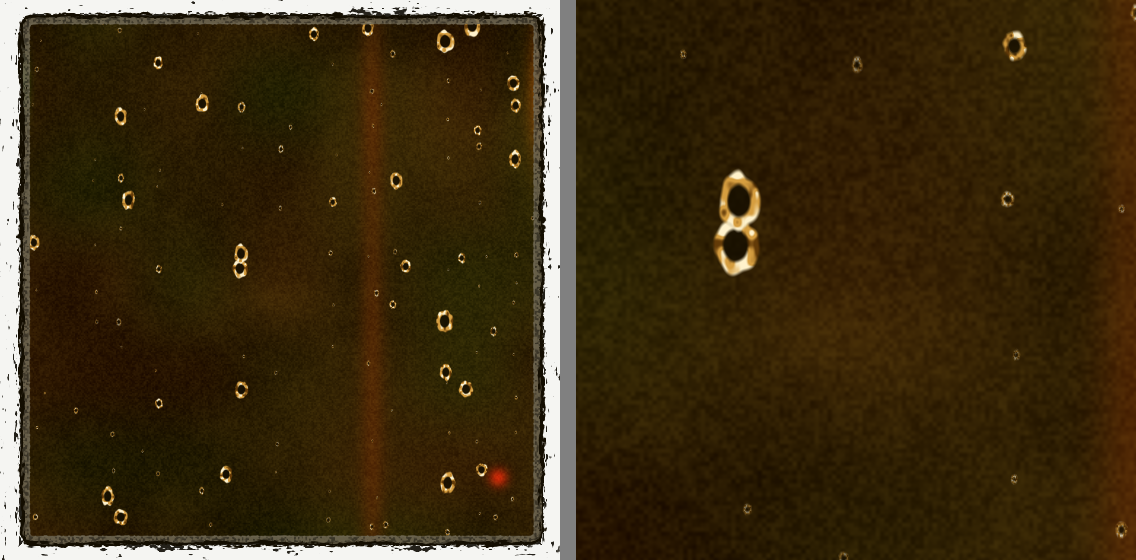
Left: the whole. Right: its middle third, enlarged.
A WebGL 2 fragment shader for this texture:

```glsl
#version 300 es
precision highp float;
// Golden water drops on a dark, blurred olive and brown pane, in a worn white frame.
// Drops are noisy elliptical rings scattered along loose columns; the frame is
// a rounded box distance broken up by noise stretched along each side.

uniform vec2 u_resolution;
out vec4 fragColor;

const vec3 DARK = vec3(0.125, 0.085, 0.0);
const vec3 OLIVE = vec3(0.225, 0.165, 0.02);
const vec3 BROWN = vec3(0.39, 0.23, 0.03);
const vec3 GOLD = vec3(0.84, 0.62, 0.25);
const vec3 GLINT = vec3(1.0, 0.95, 0.8);
const vec3 RIM = vec3(0.44, 0.41, 0.33);
const vec3 PAPER = vec3(0.96, 0.96, 0.95);
const int COLUMNS = 13;
const int ROWS = 13;

float hash(vec2 p) {
  vec3 q = fract(vec3(p.xyx) * 0.1031);
  q += dot(q, q.yzx + 33.33);
  return fract((q.x + q.y) * q.z);
}

float noise(vec2 p) {
  vec2 i = floor(p), f = fract(p);
  f = f * f * (3.0 - 2.0 * f);
  return mix(mix(hash(i), hash(i + vec2(1, 0)), f.x),
             mix(hash(i + vec2(0, 1)), hash(i + vec2(1, 1)), f.x), f.y);
}

float fbm(vec2 p) {
  float sum = 0.0, amp = 0.5;
  for (int i = 0; i < 4; i++) {
    sum += amp * noise(p);
    p = p * 2.03 + 17.0;
    amp *= 0.5;
  }
  return sum / 0.9375;
}

float glow(vec2 p, vec2 centre, vec2 size) {
  vec2 q = (p - centre) / size;
  return exp(-dot(q, q));
}

float roundBox(vec2 p, vec2 halfSize, float radius) {
  vec2 q = abs(p) - halfSize + radius;
  return length(max(q, 0.0)) + min(max(q.x, q.y), 0.0) - radius;
}

// Out-of-focus pane: cloudy tones, warm vertical streak, coloured lights, grain
vec3 pane(vec2 p) {
  float cloud = fbm(p * vec2(4.5, 4.0) + 5.0);
  float tone = smoothstep(0.3, 0.75, cloud) * 0.75;
  tone += 0.4 * glow(p, vec2(0.82, 0.76), vec2(0.09, 0.13));
  tone += 0.4 * glow(p, vec2(0.54, 0.46), vec2(0.13, 0.035));
  tone += 0.3 * glow(p, vec2(0.4, 0.8), vec2(0.3, 0.2));
  vec3 col = mix(DARK, OLIVE, tone);
  float hue = noise(p * 6.0 + 40.0) - 0.5;
  col += vec3(0.05, -0.035, 0.0) * hue;
  float streak = glow(p, vec2(0.665, p.y), vec2(0.022, 1.0));
  col = mix(col, BROWN * vec3(0.95, 0.75, 0.7), streak * (0.35 + 0.5 * noise(vec2(3.0, p.y * 5.0))));
  col += vec3(0.4, 0.13, 0.0) * glow(p, vec2(0.97, 0.84), vec2(0.025, 0.13));
  col += vec3(0.6, 0.05, 0.02) * glow(p, vec2(0.89, 0.147), vec2(0.016));
  col += vec3(0.0, 0.16, 0.02) * glow(p, vec2(0.04, 0.85), vec2(0.013, 0.06));
  float grain = noise(p * 384.0) + 0.5 * noise(p * 190.0 + 9.0) - 0.75;
  return col + vec3(0.07, 0.06, 0.02) * grain;
}

// One drop: dark heart, gold ring, pale glints
vec3 drop(vec3 col, vec2 offset, float radius, float stretch, float seed, float soft) {
  vec2 q = offset / vec2(radius, radius * stretch);
  float dist = length(q);
  vec2 dir = q / max(dist, 0.001);
  float wobble = noise(dir * 2.0 + seed * 91.0) - 0.5;
  float edge = abs(dist - 0.74 - 0.16 * wobble) * radius;
  float width = radius * (0.2 + 0.12 * wobble);
  float ring = 1.0 - smoothstep(width - soft, width + soft, edge);
  float heart = 1.0 - smoothstep(0.6, 1.0, dist);
  float shine = noise(q * 3.2 + seed * 57.0) + 0.3 * abs(dir.y) - 0.1;
  vec3 lit = mix(BROWN, GOLD, smoothstep(0.15, 0.55, shine));
  lit = mix(lit, GLINT, smoothstep(0.65, 0.9, shine));
  col = mix(col, DARK * 0.6, 0.75 * heart);
  float strength = mix(0.45 + 0.5 * seed, 1.0, smoothstep(0.003, 0.008, radius));
  return mix(col, lit, ring * strength);
}

vec3 drops(vec3 col, vec2 p, float soft) {
  for (int i = 0; i < COLUMNS; i++) {
    float columnX = (float(i) + 0.2 + 0.6 * hash(vec2(i, 71))) / float(COLUMNS);
    for (int j = 0; j < ROWS; j++) {
      vec2 id = vec2(i, j) + 3.0;
      if (hash(id + 150.0) > mix(0.5, 1.0, columnX)) continue;
      float spread = hash(id + 210.0) < 0.35 ? 0.07 : 0.01;
      float x = 0.045 + 0.92 * columnX + spread * (hash(id + 20.0) - 0.5);
      float y = 0.035 + 0.93 * (float(j) + hash(id + 47.0)) / float(ROWS);
      float radius = mix(0.0015, 0.0175, pow(hash(id + 83.0), 3.5));
      vec2 offset = p - vec2(x, y);
      if (length(offset) > radius * 1.8 + 0.005) continue;
      col = drop(col, offset, radius, 1.15 + 0.35 * hash(id + 111.0), hash(id + 130.0), soft);
    }
  }
  return col;
}

// Worn frame: mottled grey rim, ragged black edge, scratched paper
vec3 frame(vec3 col, vec2 p, float soft) {
  vec2 c = p - vec2(0.503, 0.5), halfSize = vec2(0.465, 0.472);
  float dist = roundBox(c, halfSize, 0.022);
  vec2 over = abs(c) - halfSize;
  vec2 along = over.x > over.y ? p.yx : p.xy + 7.0;
  float scratch = 0.6 * noise(along * vec2(38.0, 210.0)) + 0.4 * noise(along * vec2(130.0, 340.0));
  float speck = noise(p * 300.0);
  float rim = smoothstep(-0.015 - soft, -0.015 + soft, dist + 0.003 * (speck - 0.5));
  float line = 1.0 - smoothstep(0.0, 0.0025, abs(dist + 0.014));
  col = mix(col, RIM * mix(0.55, 1.0, smoothstep(0.2, 0.65, speck)), rim * 0.85);
  col = mix(col, RIM, line * 0.5);
  float ragged = dist + 0.012 * (scratch - 0.5) + 0.003 * (speck - 0.5);
  col = mix(col, DARK * 0.6, smoothstep(-0.004 - soft, -0.004 + soft, ragged));
  float paper = smoothstep(0.003 - soft, 0.003 + soft, ragged);
  float wear = mix(0.62, 0.8, smoothstep(0.004, 0.02, dist));
  float ink = smoothstep(wear, wear + 0.1, scratch + 0.12 * (speck - 0.5));
  return mix(col, mix(PAPER, vec3(0.14, 0.13, 0.1), ink), paper);
}

void main() {
  vec2 p = gl_FragCoord.xy / u_resolution;
  float soft = max(0.0012, 0.8 / min(u_resolution.x, u_resolution.y));
  vec3 col = drops(pane(p), p, soft);
  fragColor = vec4(clamp(frame(col, p, soft), 0.0, 1.0), 1.0);
}
```
